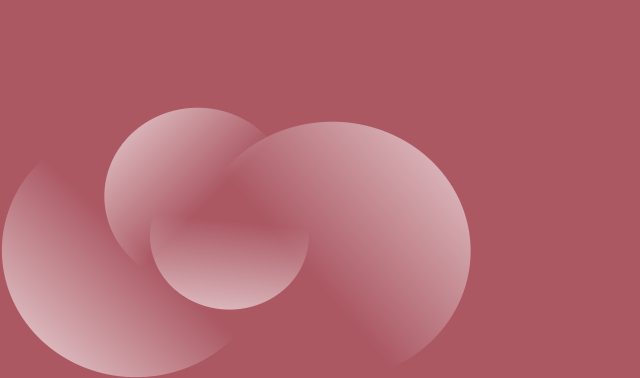
Reproduce this background procedurally as a WebGL 2 fragment shader.

```glsl
#version 300 es
precision highp float;
// Four translucent ellipses fading across a flat dusty rose background.

uniform vec2 u_resolution;
out vec4 outColor;

// Approximate signed distance to an axis-aligned ellipse.
float ellipseDistance(vec2 q, vec2 radii) {
    float k = length(q / radii);
    return k * (k - 1.0) / max(length(q / (radii * radii)), 1e-4);
}

// White veil: clear at offset "start" along "dir", strongest at the far rim.
vec3 addVeil(vec3 base, vec2 p, vec2 center, vec2 radii, vec2 dir, float start, float strength) {
    vec2 q = p - center;
    dir = normalize(dir);
    float rim = length(radii * dir);
    float fade = clamp((dot(q, dir) - start) / (rim - start), 0.0, 1.0);
    float pixel = 1.0 / u_resolution.y;
    float inside = clamp(0.5 - ellipseDistance(q, radii) / pixel, 0.0, 1.0);
    return mix(base, vec3(1.0), strength * fade * inside);
}

void main() {
    // Canvas height is one unit.
    vec2 p = gl_FragCoord.xy / u_resolution.y;
    vec3 color = vec3(0.670, 0.345, 0.388);

    // Lower left, upper left, right, and small center ellipse.
    color = addVeil(color, p, vec2(0.360, 0.338), vec2(0.355, 0.336), vec2(-0.68, -0.73), -0.013, 0.56);
    color = addVeil(color, p, vec2(0.523, 0.481), vec2(0.247, 0.234), vec2(-0.71, 0.71), -0.031, 0.54);
    color = addVeil(color, p, vec2(0.879, 0.336), vec2(0.366, 0.342), vec2(0.76, 0.65), -0.084, 0.53);
    color = addVeil(color, p, vec2(0.607, 0.375), vec2(0.210, 0.194), vec2(-0.10, -0.99), -0.040, 0.56);

    outColor = vec4(color, 1.0);
}
```
